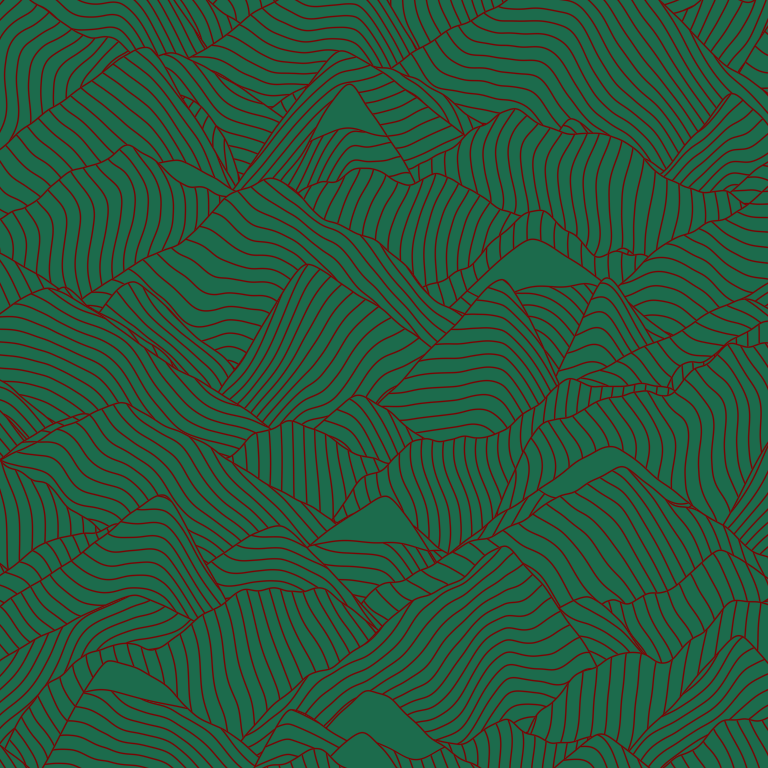
A WebGL 1 fragment shader for this pattern:

```glsl
precision highp float;
// Overlapping folded hills in thin dark red line on flat green. Jittered rows
// of hills are tested from front to back; the first one covering a point hatches
// it with wavy lines that drift down its side, and every ridge gets an outline.

uniform vec2 u_resolution;

const vec3 GROUND = vec3(0.11, 0.42, 0.30);
const vec3 INK = vec3(0.48, 0.01, 0.01);
const float HALF_WIDTH = 0.00092;  // half the line thickness
const float PITCH = 0.0162;        // distance between hatch lines
const float ROW_STEP = 0.07;       // vertical distance between hill rows
const float CELL = 0.29;           // horizontal distance between hills
const float PEAK_JITTER = 0.17;    // vertical scatter of the peaks
const float PEAK_ROUNDING = 0.012;
const float FOLD = 0.05;           // sideways swing of the hatch lines
const float FOLLOW = 0.4;          // how far the hatching follows the ridge
const float CAP_DEPTH = 0.065;     // height of the bare summits
const float STEP = 0.0005;         // offset for finite differences
const int ROWS = 25;

struct Hill {
  vec2 peak;
  vec2 slopes;   // fall to the left and to the right
  float lean;    // sideways drift of the hatching per unit of depth
  float rough;   // size of the ridge bumps
  float capLine; // height above which the hill stays bare
  float seed;
};

float hash(vec2 p) {
  vec3 q = fract(p.xyx * vec3(0.1031, 0.1030, 0.0973));
  q += dot(q, q.yzx + 33.33);
  return fract((q.x + q.y) * q.z);
}

float corner(vec2 cell, vec2 offset) {
  float angle = 6.28318 * hash(cell);
  return dot(vec2(cos(angle), sin(angle)), offset);
}

// Gradient noise, about -0.7 to 0.7.
float noise(vec2 p) {
  vec2 i = floor(p), f = fract(p);
  vec2 u = f * f * f * (f * (f * 6.0 - 15.0) + 10.0);
  vec2 e = vec2(1.0, 0.0);
  return mix(mix(corner(i, f), corner(i + e.xy, f - e.xy), u.x),
             mix(corner(i + e.yx, f - e.yx), corner(i + 1.0, f - 1.0), u.x), u.y);
}

Hill makeHill(vec2 id) {
  Hill h;
  vec2 key = id + 71.0;
  float side = hash(key + 310.0) < 0.7 ? 1.0 : -1.0;
  h.seed = 90.0 * hash(key + 420.0);
  h.peak.x = (id.x + 0.2 + 0.6 * hash(key)) * CELL;
  h.peak.y = id.y * ROW_STEP + PEAK_JITTER * (hash(key + 530.0) - 0.5);
  vec2 steep = vec2(hash(key + 640.0), hash(key + 750.0));
  h.slopes = 0.5 + 0.5 * steep + 1.3 * pow(steep, vec2(6.0));
  h.lean = side * mix(0.8, 2.3, hash(key + 860.0));
  h.rough = mix(0.2, 0.9, hash(key + 970.0));
  h.capLine = h.peak.y + (hash(key + 1080.0) < 0.25 ? -CAP_DEPTH : 1.0);
  if (hash(key + 200.0) < 0.22) { // cliffs: flatter, bumpy ridge, upright hatching
    h.slopes *= 0.6;
    h.lean *= 0.15;
    h.rough = 1.2;
    h.capLine = h.peak.y + 1.0;
  }
  return h;
}

// Height lost between the peak and x along the straight flanks.
float flankFall(Hill h, float x) {
  float dx = x - h.peak.x;
  float run = sqrt(dx * dx + PEAK_ROUNDING * PEAK_ROUNDING) - PEAK_ROUNDING;
  return run * (dx < 0.0 ? h.slopes.x : h.slopes.y);
}

float ridgeBumps(Hill h, float x) {
  return h.rough * (0.035 * noise(vec2(x * 11.0, h.seed)) + 0.012 * noise(vec2(x * 29.0, h.seed + 7.3)));
}

float ridge(Hill h, float x) {
  float tail = max(abs(x - h.peak.x) - 0.32, 0.0);
  return h.peak.y - flankFall(h, x) - 12.0 * tail * tail + ridgeBumps(h, x);
}

// Distance to the ridge line, corrected for its slope.
float ridgeDistance(Hill h, float x, float gap) {
  float slope = (ridge(h, x + STEP) - ridge(h, x - STEP)) / (2.0 * STEP);
  return abs(gap) / sqrt(1.0 + slope * slope);
}

// Hatch coordinate: constant along each line; folds repeat along the line.
float hatch(Hill h, vec2 p) {
  float stretch = sqrt(1.0 + h.lean * h.lean);
  float depth = h.peak.y - FOLLOW * flankFall(h, p.x) + 0.6 * ridgeBumps(h, p.x) - p.y;
  float along = (h.lean * p.x + depth) / stretch;
  float across = (p.x - h.lean * depth) / stretch;
  return across - FOLD * noise(vec2(along * 8.5, across * 2.5 + h.seed));
}

float hatchDistance(Hill h, vec2 p) {
  float f = hatch(h, p);
  vec2 grad = vec2(hatch(h, p + vec2(STEP, 0.0)), hatch(h, p + vec2(0.0, STEP))) - f;
  return abs(fract(f / PITCH) - 0.5) * PITCH / max(length(grad) / STEP, 0.2);
}

void main() {
  float scale = min(u_resolution.x, u_resolution.y);
  vec2 p = gl_FragCoord.xy / scale;
  float nearest = 1.0;
  bool covered = false;

  for (int r = 0; r < ROWS; r++) {
    float row = float(r) - 2.0;
    float order = mod(row, 2.0) < 0.5 ? 1.0 : -1.0; // alternate which side overlaps
    for (int c = -2; c <= 2; c++) {
      if (covered) break;
      Hill h = makeHill(vec2(floor(p.x / CELL) + order * float(c), row));
      if (h.peak.y < p.y - 0.05) continue;
      float gap = ridge(h, p.x) - p.y;
      if (abs(gap) < 0.03) nearest = min(nearest, ridgeDistance(h, p.x, gap));
      if (gap > 0.0) {
        covered = true;
        float rim = h.capLine + 0.04 * noise(vec2(p.x * 12.0, h.seed + 3.1)) - p.y;
        nearest = min(nearest, abs(rim));
        if (rim > 0.0) nearest = min(nearest, hatchDistance(h, p));
      }
    }
    if (covered) break;
  }

  float soft = 0.75 / scale;
  float ink = 1.0 - smoothstep(HALF_WIDTH - soft, HALF_WIDTH + soft, nearest);
  gl_FragColor = vec4(mix(GROUND, INK, ink), 1.0);
}
```
